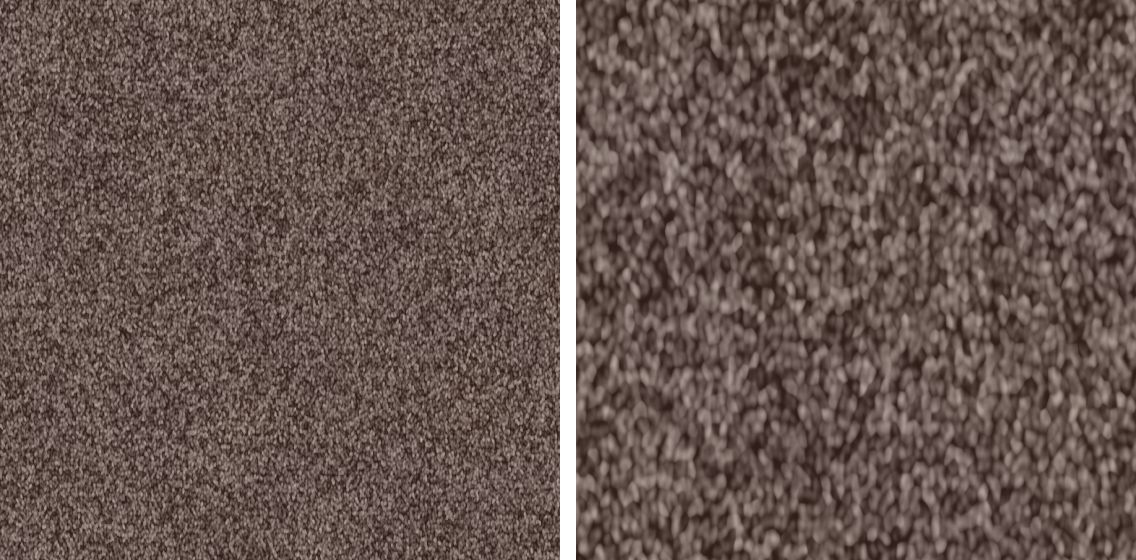
Left: the whole. Right: its middle third, enlarged.
This texture is drawn by a three.js fragment shader. Its source:

```glsl
varying vec2 vUv;

const vec3 PILE_DARK = vec3(0.24, 0.17, 0.15);
const vec3 PILE_LIGHT = vec3(0.67, 0.61, 0.58);
const vec3 COOL_TINT = vec3(-0.003, -0.003, 0.012);

const vec2 TUFT_COUNT = vec2(215.0, 125.0);   // tufts across and up
const vec2 FIBRE_COUNT = vec2(250.0, 145.0);  // fine strand noise
const float PATCH_COUNT = 7.0;                // broad worn areas
const float MOTTLE_COUNT = 26.0;              // small clusters

const float TUFT_JITTER = 0.85;
const float TUFT_LEAN = 1.1;
const float TUFT_EDGE = 8.0;                  // higher is crisper

const float BASE_TONE = 0.39;
const float TUFT_CONTRAST = 0.76;
const float GAP_DEPTH = 0.80;
const float GAP_MEAN = 0.12;
const float FIBRE_CONTRAST = 0.48;
const float PATCH_CONTRAST = 0.07;
const float MOTTLE_CONTRAST = 0.06;
const float SHADOW_FLOOR = -0.15;
const float SHADOW_SOFTNESS = 0.03;

vec3 hash3(vec2 p) {
  vec3 q = fract(vec3(p.xyx) * vec3(0.1031, 0.1030, 0.0973));
  q += dot(q, q.yxz + 33.33);
  return fract((q.xxy + q.yzz) * q.zyx);
}

float cornerSlope(vec2 cell, vec2 corner, vec2 f) {
  float angle = 6.28318 * hash3(cell + corner).x;
  return dot(vec2(cos(angle), sin(angle)), f - corner);
}

float gradientNoise(vec2 p) {
  vec2 cell = floor(p);
  vec2 f = fract(p);
  vec2 u = f * f * f * (f * (f * 6.0 - 15.0) + 10.0);
  float low = mix(cornerSlope(cell, vec2(0.0, 0.0), f),
                  cornerSlope(cell, vec2(1.0, 0.0), f), u.x);
  float high = mix(cornerSlope(cell, vec2(0.0, 1.0), f),
                   cornerSlope(cell, vec2(1.0, 1.0), f), u.x);
  return mix(low, high, u.y);
}

// Returns the blended tuft shade and the depth of the gap between tufts
vec2 tufts(vec2 p) {
  vec2 cell = floor(p);
  float shadeSum = 0.0;
  float weightSum = 0.0;
  for (int j = -1; j <= 1; j++) {
    for (int i = -1; i <= 1; i++) {
      vec2 id = cell + vec2(float(i), float(j));
      vec3 rnd = hash3(id + 17.0);
      float lean = hash3(id + 431.0).x - 0.5;
      vec2 d = p - id - 0.5 - TUFT_JITTER * (rnd.xy - 0.5);
      d.x -= TUFT_LEAN * lean * d.y;
      float weight = exp(-TUFT_EDGE * dot(d, d));
      shadeSum += weight * rnd.z;
      weightSum += weight;
    }
  }
  weightSum = max(weightSum, 0.0001);
  return vec2(shadeSum / weightSum, -log(weightSum) / TUFT_EDGE);
}

// Eases deep shadows towards a floor instead of cutting them off
float liftShadows(float tone) {
  float x = tone - SHADOW_FLOOR;
  return 0.5 * (x + sqrt(x * x + SHADOW_SOFTNESS)) + SHADOW_FLOOR;
}

void main() {
  // Pile structure, from single strands up to broad areas
  vec2 tuft = tufts(vUv * TUFT_COUNT);
  float fibre = gradientNoise(vUv * FIBRE_COUNT + 71.3);
  float mottle = gradientNoise(vUv * MOTTLE_COUNT + 11.7);
  float patches = gradientNoise(vUv * PATCH_COUNT + 5.2);
  float coolness = gradientNoise(vUv * PATCH_COUNT + 47.6);

  // Light and shade
  float tone = liftShadows(BASE_TONE
    + TUFT_CONTRAST * (tuft.x - 0.5)
    - GAP_DEPTH * (tuft.y - GAP_MEAN)
    + FIBRE_CONTRAST * fibre
    + MOTTLE_CONTRAST * mottle
    + PATCH_CONTRAST * patches);

  // Yarn colour
  vec3 color = mix(PILE_DARK, PILE_LIGHT, tone) + COOL_TINT * coolness;
  gl_FragColor = vec4(color, 1.0);
}
```
